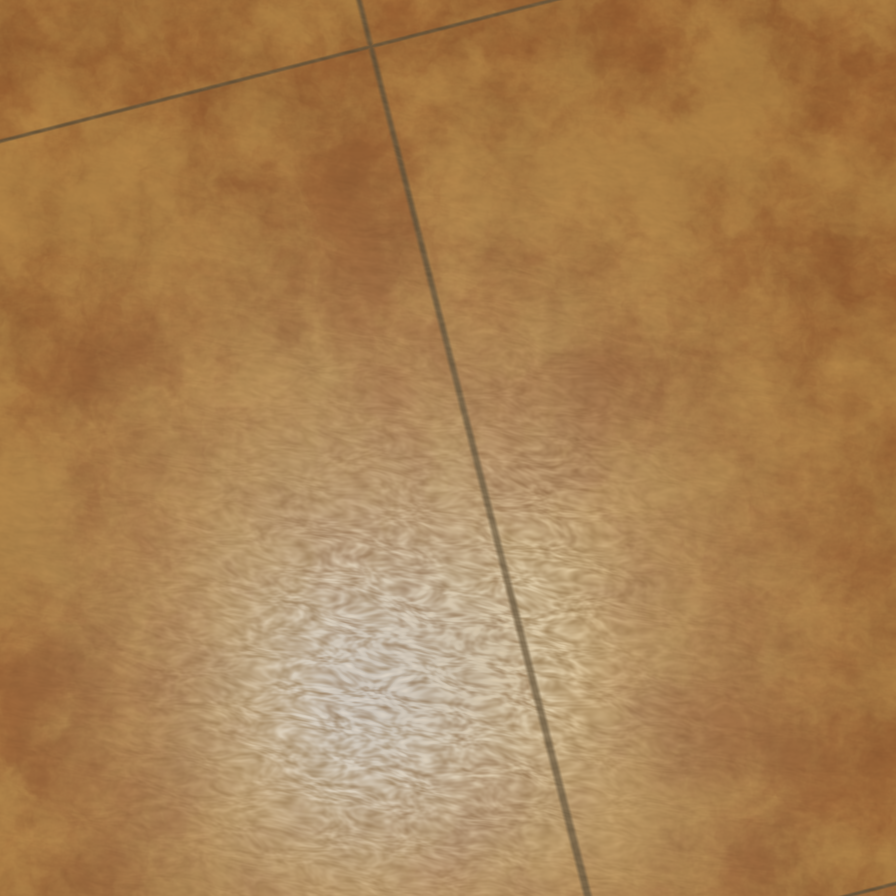
This texture is drawn by a Shadertoy shader. Its source:

```glsl
#define TILE_SIZE 1.05
#define TILE_ANGLE 0.25
#define TILE_CORNER vec2(0.414, 0.948)
#define SEAM_HALF_WIDTH vec2(0.0036, 0.0019)
#define GOLD vec3(0.67, 0.49, 0.255)
#define RUST vec3(0.56, 0.345, 0.175)
#define GROUT vec3(0.39, 0.32, 0.22)
#define WARM_GLARE vec3(0.80, 0.725, 0.585)
#define COOL_GLARE vec3(0.78, 0.755, 0.72)
#define MOTTLE_SCALE 4.2
#define GRAIN_SCALE vec2(52.0, 125.0)

vec2 hash2(vec2 p) {
    vec3 q = fract(p.xyx * vec3(0.1031, 0.1030, 0.0973));
    q += dot(q, q.yzx + 33.33);
    return fract((q.xx + q.yz) * q.zy);
}

vec2 gradientAt(vec2 cell) {
    float a = 6.28318 * hash2(cell).x;
    return vec2(cos(a), sin(a));
}

float gradientNoise(vec2 p) {
    vec2 i = floor(p), f = fract(p);
    vec2 w = f * f * f * (f * (f * 6.0 - 15.0) + 10.0);
    vec2 e = vec2(1.0, 0.0);
    float low = mix(dot(gradientAt(i), f), dot(gradientAt(i + e), f - e), w.x);
    float high = mix(dot(gradientAt(i + e.yx), f - e.yx),
                     dot(gradientAt(i + 1.0), f - 1.0), w.x);
    return mix(low, high, w.y);
}

float fbm(vec2 p) {
    float sum = 0.0, amplitude = 0.5;
    for (int i = 0; i < 6; i++) {
        sum += amplitude * gradientNoise(p);
        p = mat2(1.6, 1.2, -1.2, 1.6) * p + 7.3;
        amplitude *= 0.68;
    }
    return sum;
}

// Soft elliptical spot of light
float spot(vec2 p, vec2 centre, vec2 radius) {
    vec2 d = (p - centre) / radius;
    return exp(-dot(d, d));
}

void mainImage(out vec4 fragColor, in vec2 fragCoord) {
    vec2 uv = fragCoord / iResolution.xy;
    float pixel = 1.0 / min(iResolution.x, iResolution.y);

    // Rotated tile grid
    float c = cos(TILE_ANGLE), s = sin(TILE_ANGLE);
    vec2 floorPos = mat2(c, -s, s, c) * (uv - TILE_CORNER);
    vec2 tileId = floor(floorPos / TILE_SIZE);

    // Crumbly mottled stain, shifted for each tile
    vec2 p = floorPos * MOTTLE_SCALE + 40.0 * hash2(tileId + 17.0);
    vec2 warp = vec2(fbm(p + 3.1), fbm(p + 19.7));
    float stain = fbm(p + 0.25 * warp) + 0.35 * fbm(p * 3.0 + 51.0);
    vec3 color = mix(RUST, GOLD, smoothstep(-0.48, 0.36, stain));
    color *= 1.0 + 0.10 * fbm(p * 2.3 + 80.0);

    // Embossed grain with short slanted flecks
    vec2 g = vec2(uv.x, uv.y + 0.12 * uv.x) * GRAIN_SCALE;
    g += 1.2 * vec2(gradientNoise(g * 0.3), gradientNoise(g * 0.3 + 31.0));
    float grain = gradientNoise(g) + 0.6 * gradientNoise(g * 2.1 + 9.0);

    // Reflected light: broad haze and two bright spots
    float haze = spot(uv, vec2(0.47, 0.26), vec2(0.34, 0.38));
    float coolSpot = spot(uv, vec2(0.40, 0.22), vec2(0.16, 0.19));
    float warmSpot = spot(uv, vec2(0.60, 0.30), vec2(0.09, 0.20));
    float glare = 0.66 * haze + 0.28 * coolSpot + 0.20 * warmSpot;
    float relief = 0.15 + 0.4 * haze + 0.5 * max(coolSpot, warmSpot);
    glare *= 1.0 + 0.5 * relief * grain;
    color = mix(color, mix(WARM_GLARE, COOL_GLARE, coolSpot), clamp(glare, 0.0, 0.96));
    color *= 1.0 + 0.16 * relief * grain;

    // Grout seams, narrowing towards the top
    vec2 seamDist = abs(fract(floorPos / TILE_SIZE + 0.5) - 0.5) * TILE_SIZE;
    vec2 halfWidth = SEAM_HALF_WIDTH * vec2(mix(1.15, 0.75, uv.y), 1.0);
    vec2 soft = max(vec2(pixel), vec2(0.0026, 0.0016));
    vec2 seam = 1.0 - smoothstep(halfWidth - soft, halfWidth + soft, seamDist);
    vec3 groutColor = mix(GROUT, WARM_GLARE, 0.25 * haze) * (1.0 + 0.12 * grain);
    color = mix(color, groutColor, 0.88 * max(seam.x, seam.y));

    fragColor = vec4(clamp(color, 0.0, 1.0), 1.0);
}
```
